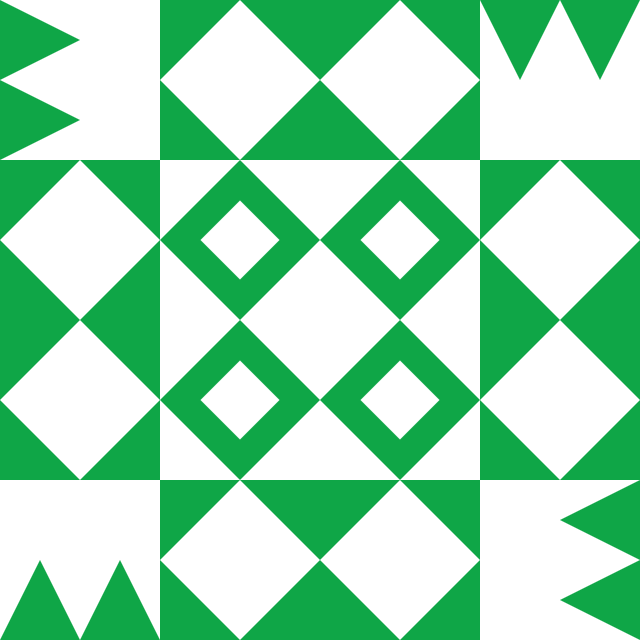
Give the GLSL for this pattern, as a Shadertoy shader.

```glsl
const vec3 WHITE = vec3(1.0);
const vec3 GREEN = vec3(0.06, 0.65, 0.28);
const float GRID = 4.0;

// Coverage of the region where the signed distance is negative
float fill(float dist, float pixel) {
    return clamp(0.5 - dist / pixel, 0.0, 1.0);
}

float diamond(vec2 p, float radius) {
    return (abs(p.x) + abs(p.y) - radius) * inversesqrt(2.0);
}

// Two upright triangles standing on the bottom of a unit cell
float spikes(vec2 p) {
    float offset = abs(fract(p.x * 2.0) - 0.5) * 0.5;
    return (p.y + 2.0 * offset - 0.5) * inversesqrt(5.0);
}

// Quarter turns that carry any quadrant onto the lower left one
vec2 turnToLowerLeft(vec2 p) {
    if (p.x >= 0.0) return p.y >= 0.0 ? -p : vec2(p.y, -p.x);
    return p.y >= 0.0 ? vec2(-p.y, p.x) : p;
}

void mainImage(out vec4 fragColor, in vec2 fragCoord) {
    vec2 uv = fragCoord / iResolution.xy;
    float pixel = GRID / min(iResolution.x, iResolution.y);

    // Cells, counted from the corner of the turned quadrant
    vec2 grid = turnToLowerLeft(uv - 0.5) * GRID + 0.5 * GRID;
    vec2 cell = floor(grid);
    vec2 local = fract(grid);
    float outer = diamond(local - 0.5, 0.5);
    float inner = diamond(local - 0.5, 0.247);

    // Corner spikes, border triangles and central diamond rings
    float ring = max(outer, -inner);
    float dist = -outer;
    if (cell.x + cell.y < 0.5) dist = spikes(local);
    else if (min(cell.x, cell.y) > 0.5) dist = ring;

    fragColor = vec4(mix(WHITE, GREEN, fill(dist, pixel)), 1.0);
}
```
